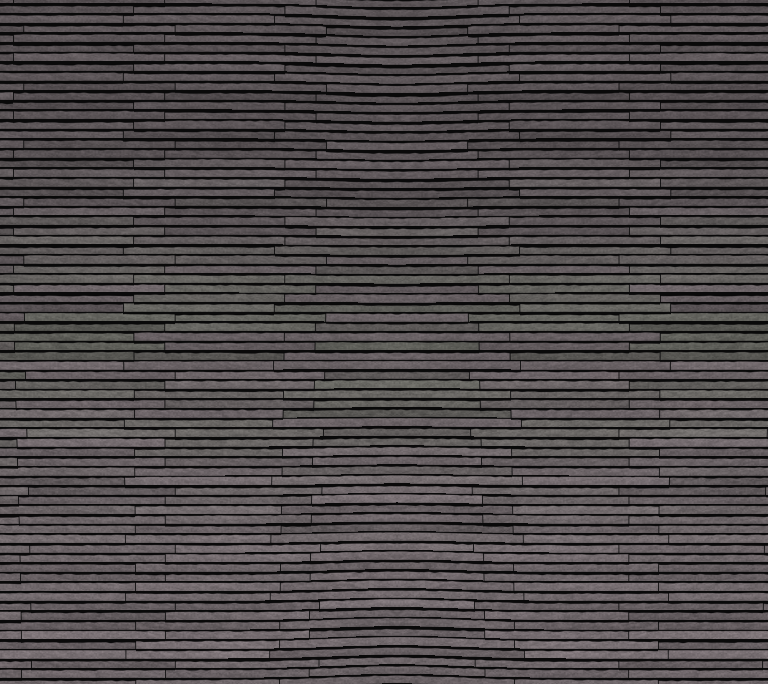
Reproduce this texture procedurally as a WebGL 1 fragment shader.

```glsl
precision highp float;
// Wall of thin dark slate strips, mirrored about a vertical axis, with shadowed joints.

uniform vec2 u_resolution;

const float ROWS = 71.0;          // strips from top to bottom
const float ROW_PHASE = 0.64;     // part of a row cut off at the top
const float AXIS = 0.517;         // mirror axis, in canvas widths
const float STRIP_LENGTH = 0.197; // in canvas widths
const float JOINT_INNER = 0.1055; // first joint of the two bonding courses
const float JOINT_OUTER = 0.146;
const float JOINT_SHIFT = 0.0135; // extra shift in the first and last row of a cycle
const float JOINT_WIDTH = 0.0013;
const float SAG = 0.006;          // bending of the rows near the axis
const float SPREAD = 0.05;        // perspective drift of the joints near the bottom
const float SPREAD_PIVOT = 0.286;
const vec3 SLATE = vec3(0.388, 0.374, 0.378);
const vec3 MOSS_TINT = vec3(0.97, 1.01, 0.94);
const vec3 PLUM_TINT = vec3(1.02, 0.98, 1.00);
const vec3 GAP = vec3(0.035, 0.034, 0.036);

float hash(vec2 p) {
  vec3 q = fract(vec3(p.xyx) * 0.1031);
  q += dot(q, q.yzx + 33.33);
  return fract((q.x + q.y) * q.z);
}

float noise(vec2 p) {
  vec2 i = floor(p);
  vec2 f = fract(p);
  f = f * f * (3.0 - 2.0 * f);
  return mix(mix(hash(i), hash(i + vec2(1.0, 0.0)), f.x),
             mix(hash(i + vec2(0.0, 1.0)), hash(i + 1.0), f.x), f.y);
}

// Strip number along a row (x) and distance to the nearest end joint (y).
vec2 stripAt(float row, float d) {
  float k = mod(row + 3.0, 6.0);
  float inner = 1.0 - step(0.5, abs(k - 1.0)) * step(0.5, abs(k - 3.0)) * step(0.5, k);
  float offset = mix(JOINT_OUTER, JOINT_INNER, inner);
  offset += JOINT_SHIFT * (step(4.5, k) - step(k, 0.5));
  float s = (d - offset) / STRIP_LENGTH;
  float f = fract(s);
  return vec2(floor(s), min(f, 1.0 - f) * STRIP_LENGTH);
}

// How far a strip stands out of the wall, 0 to 1.
float protrusion(float row, float strip) {
  return hash(vec2(row + 11.0, strip + 5.0));
}

void main() {
  vec2 uv = gl_FragCoord.xy / u_resolution;
  float down = 1.0 - uv.y;
  float d = abs(uv.x - AXIS);

  // Rows bend toward mid height at the axis
  float bend = SAG * (1.0 - 2.0 * down) * exp(-d * d / 0.012);
  float y = (down - bend) * ROWS + ROW_PHASE;
  float row = floor(y);
  float t = y - row;

  // Joints drift with height
  float drift = SPREAD * smoothstep(0.35, 1.0, down);
  float along = SPREAD_PIVOT + (d - SPREAD_PIVOT) / (1.0 - drift);
  vec2 strip = stripAt(row, along);
  vec2 above = stripAt(row - 1.0, along);
  float depth = protrusion(row, strip.x);
  float overhang = protrusion(row - 1.0, above.x) - depth;

  // Pixel sizes in row heights and in canvas widths
  float pxRow = ROWS / u_resolution.y;
  float pxWide = 1.0 / u_resolution.x;

  // Shadow below the strip above, with a ragged edge
  float ragged = noise(vec2(along * 130.0, row * 3.7)) - 0.5;
  float shadowSize = 0.20 + 0.13 * overhang + 0.10 * ragged;
  shadowSize += 0.07 * (1.0 - smoothstep(0.0, 0.6, down));
  shadowSize = max(shadowSize, 0.11);
  float face = smoothstep(shadowSize - 0.5 * pxRow, shadowSize + 0.5 * pxRow + 0.06, t);
  float lip = 1.0 - smoothstep(1.0 - 0.5 * pxRow, 1.0 + 0.5 * pxRow, t + 0.04);
  face *= mix(0.8, 1.0, lip);

  // Dark end joints
  float halfJoint = 0.5 * JOINT_WIDTH;
  float joint = 1.0 - smoothstep(halfJoint - 0.5 * pxWide, halfJoint + 0.5 * pxWide, strip.y);
  face *= 1.0 - 0.85 * joint;

  // Split stone surface: slanted chisel marks, fine grain and broad stains
  vec2 stone = vec2(along * 768.0, y * 9.6);
  float chisel = noise(vec2(stone.x * 0.16 + stone.y * 0.22, stone.y * 0.45)) - 0.5;
  float grain = noise(stone * vec2(0.6, 0.8) + 37.0) - 0.5;
  float stain = noise(vec2(along * 9.0, row * 0.31)) - 0.5;
  float tone = 1.0 + 0.17 * chisel + 0.16 * grain + 0.10 * stain;
  tone += 0.17 * (hash(vec2(strip.x + 29.0, row + 3.0)) - 0.5) + 0.07 * (depth - 0.5);
  tone += 0.10 * (0.55 - t);

  // Light grows toward the bottom
  tone *= mix(0.87, 1.09, smoothstep(0.0, 0.9, down));

  // Greenish strips around mid height, faint plum elsewhere
  float mossBand = exp(-pow((down - 0.5) / 0.18, 2.0));
  float moss = mossBand * smoothstep(0.3, 0.9, hash(vec2(row, strip.x + 71.0)));
  vec3 color = SLATE * mix(PLUM_TINT, MOSS_TINT, moss) * tone;

  gl_FragColor = vec4(mix(GAP, color, face), 1.0);
}
```
